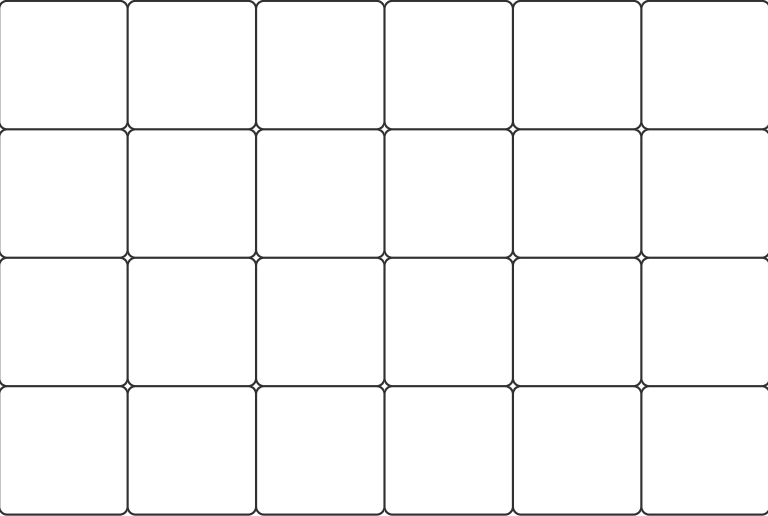
Write a WebGL 2 fragment shader that draws this pattern.

```glsl
#version 300 es
precision highp float;
// Six by four grid of white tiles with rounded corners and thin dark outlines.
// Each tile is a rounded-box distance; adjoining outlines share one line and
// leave a small four-pointed star where four corners meet.

uniform vec2 u_resolution;
out vec4 outColor;

float roundedBox(vec2 p, vec2 halfSize, float radius) {
    vec2 q = abs(p) - halfSize + radius;
    return length(max(q, 0.0)) + min(max(q.x, q.y), 0.0) - radius;
}

void main() {
    // Canvas height is one unit; the grid starts just off the left edge
    float pixel = 1.0 / u_resolution.y;
    vec2 p = gl_FragCoord.xy * pixel - vec2(-0.00155, 0.0027);

    // Nearest tile, clamped so that nothing repeats beyond the outer border
    float pitch = 0.2489;
    vec2 tile = clamp(floor(p / pitch), vec2(0.0), vec2(5.0, 3.0));
    vec2 local = p - (tile + 0.5) * pitch;

    // Outline centred on the tile edge, with box-filtered coverage
    float edge = abs(roundedBox(local, vec2(0.5 * pitch), 0.0155)) - 0.0021;
    float ink = clamp(0.5 - edge / pixel, 0.0, 1.0);

    vec3 paper = vec3(1.0);
    vec3 lineColor = vec3(0.19, 0.19, 0.20);
    outColor = vec4(mix(paper, lineColor, ink), 1.0);
}
```
